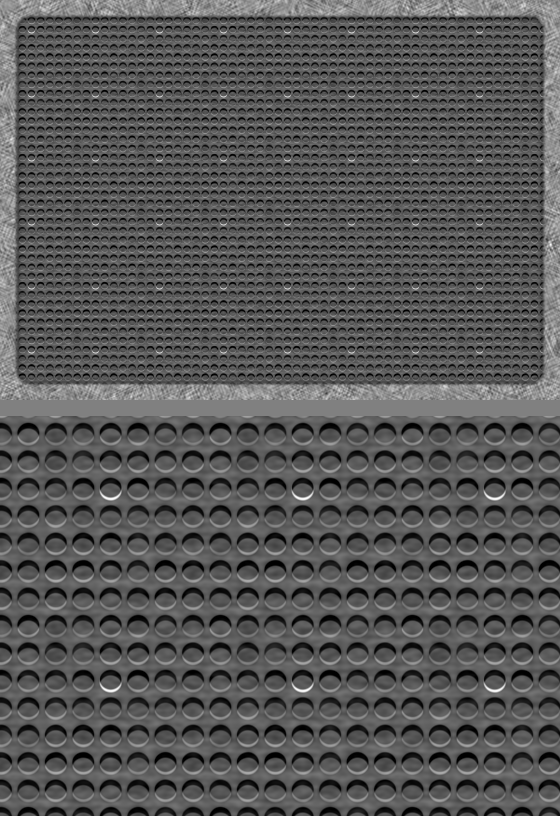
Top: the whole. Bottom: its middle third, enlarged.
Write a WebGL 1 fragment shader that draws this pattern.

```glsl
precision highp float;
// Grey rubber mat of small pressed dots inside a scratched metal frame with rounded corners.

uniform vec2 u_resolution;

#define PITCH 0.01633               // dot spacing, in canvas widths
#define TILE 7.0                    // dots per side before the wear repeats
#define ANCHOR vec2(0.1706, -0.053) // a brightest dot, from the top left
#define DOT_RADIUS 0.41             // in dot spacings
#define SHADE_DEPTH 0.20            // thickness of the dark crescent
#define GLINT_DEPTH 0.10            // thickness of the light crescent
#define BASE_GREY 0.368
#define FRAME_GREY 0.57
#define FRAME_WIDTH 0.029
#define CORNER 0.024
#define EDGE_BLUR 0.0045

float hash(vec2 p) {
  vec3 q = fract(vec3(p.xyx) * 0.1031);
  q += dot(q, q.yzx + 33.33);
  return fract((q.x + q.y) * q.z);
}

float gradientAt(vec2 cell, vec2 offset, vec2 period) {
  float angle = 6.2832 * hash(mod(cell, period) + 3.7);
  return dot(vec2(cos(angle), sin(angle)), offset);
}

// Gradient noise that wraps after the given number of cells
float noise(vec2 p, vec2 period) {
  vec2 i = floor(p), f = fract(p);
  vec2 u = f * f * f * (f * (f * 6.0 - 15.0) + 10.0);
  vec2 e = vec2(1.0, 0.0);
  float low = mix(gradientAt(i, f, period), gradientAt(i + e, f - e, period), u.x);
  float high = mix(gradientAt(i + e.yx, f - e.yx, period),
                   gradientAt(i + 1.0, f - 1.0, period), u.x);
  return mix(low, high, u.y);
}

float roundBox(vec2 p, vec2 halfSize, float radius) {
  vec2 q = abs(p) - halfSize + radius;
  return length(max(q, 0.0)) + min(max(q.x, q.y), 0.0) - radius;
}

float disc(vec2 p, float radius, float blur) {
  return 1.0 - smoothstep(-blur, blur, length(p) - radius);
}

// Pressed dots: dark crescent above, light crescent below, worn per tile
float dotMat(vec2 uv, float pixel) {
  vec2 p = (uv - ANCHOR) / PITCH + 0.5;
  vec2 q = fract(p) - 0.5;
  vec2 id = mod(floor(p), TILE);
  float blur = max(0.75 * pixel / PITCH, 0.04);
  float wear = hash(id + 11.0);
  float rowWear = hash(vec2(id.y, 29.0));
  float brightest = 1.0 - step(0.5, id.x + id.y);

  float hole = disc(q, DOT_RADIUS, blur);
  float shade = hole * (1.0 - disc(q + vec2(0.0, SHADE_DEPTH), DOT_RADIUS, blur));
  float glint = hole * (1.0 - disc(q - vec2(0.0, GLINT_DEPTH), DOT_RADIUS, blur));
  float rim = exp(-pow((length(q) - DOT_RADIUS) / 0.07, 2.0));

  float grey = BASE_GREY - 0.035 * hole - 0.04 * rim;
  grey -= shade * (0.20 + 0.08 * wear + 0.06 * rowWear);
  grey += glint * (0.18 + 0.14 * wear + 0.35 * brightest);

  // Faint ridge between rows and fine sideways grain
  grey += 0.03 * (1.0 - hole) * smoothstep(0.30, 0.50, abs(q.y));
  vec2 t = mod(p, TILE);
  grey += 0.10 * noise(t * vec2(1.0, 4.0), TILE * vec2(1.0, 4.0));
  grey += 0.07 * noise(t * vec2(3.0, 5.0), TILE * vec2(3.0, 5.0));
  return grey;
}

// Fine scratches in several directions, each stronger in its own patches
float scratchedMetal(vec2 uv) {
  float grey = FRAME_GREY;
  for (int i = 0; i < 4; i++) {
    float k = float(i);
    float angle = 0.45 + 0.75 * k;
    float c = cos(angle), s = sin(angle);
    vec2 along = mat2(c, -s, s, c) * uv + 2.0 + k;
    float patchy = 0.5 + noise(uv * 28.0 + 17.0 * k + 40.0, vec2(512.0));
    grey += 0.30 * patchy * noise(along * vec2(35.0, 260.0), vec2(1024.0));
  }
  return grey + 0.06 * noise(uv * 200.0 + 300.0, vec2(1024.0));
}

void main() {
  // Canvas widths, zero at the top left, y upward
  vec2 uv = (gl_FragCoord.xy - vec2(0.0, u_resolution.y)) / u_resolution.x;
  float pixel = 1.0 / u_resolution.x;
  vec2 halfCanvas = vec2(0.5, 0.5 * u_resolution.y / u_resolution.x);
  vec2 fromCentre = uv - halfCanvas * vec2(1.0, -1.0);
  float edge = roundBox(fromCentre, halfCanvas - FRAME_WIDTH, CORNER);

  // Soft shadow where the mat meets the frame
  float mat = dotMat(uv, pixel) * (1.0 - 0.35 * smoothstep(-0.012, 0.0, edge));
  float blur = max(EDGE_BLUR, pixel);
  float grey = mix(mat, scratchedMetal(uv), smoothstep(-blur, blur, edge));
  gl_FragColor = vec4(vec3(clamp(grey, 0.0, 1.0)), 1.0);
}
```
